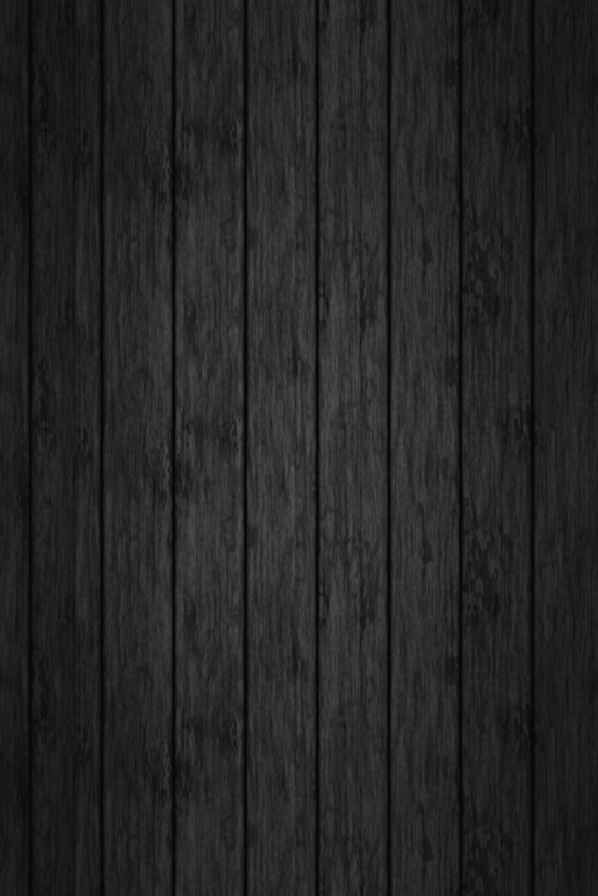
Give the GLSL for this texture, as a WebGL 1 fragment shader.

```glsl
precision highp float;
uniform vec2 u_resolution;

const float TAU = 6.28319;
const float PLANKS = 8.0;
const float PLANK_WIDTH = 0.12;
const float FIRST_GAP = 0.0505;
const float GRAIN_REPEATS = 3.0;
const vec3 GAP_COLOR = vec3(0.03);

float hash(vec2 p) {
  return fract(sin(dot(p, vec2(127.1, 311.7))) * 43758.5);
}

// Value noise that wraps after a whole number of cells per unit
float wrapNoise(vec2 p, vec2 cells, float seed) {
  p *= cells;
  vec2 i = floor(p);
  vec2 f = p - i;
  f = f * f * (3.0 - 2.0 * f);
  vec2 a = mod(i, cells) + seed;
  vec2 b = mod(i + 1.0, cells) + seed;
  return mix(mix(hash(a), hash(vec2(b.x, a.y)), f.x),
             mix(hash(vec2(a.x, b.y)), hash(b), f.x), f.y);
}

// Plank index, distance from its left gap, and its width;
// the last plank takes up the remaining space across the edge
vec3 plankAt(float x) {
  float s = fract(x - FIRST_GAP);
  float id = min(floor(s / PLANK_WIDTH), PLANKS - 1.0);
  float lastWidth = 1.0 - (PLANKS - 1.0) * PLANK_WIDTH;
  float width = id < PLANKS - 1.5 ? PLANK_WIDTH : lastWidth;
  return vec3(id, s - id * PLANK_WIDTH, width);
}

// Thin continuous lines where a stretched noise crosses its middle value
float grainLines(vec2 p, vec2 cells, float width, float seed) {
  float line = abs(wrapNoise(p, cells, seed) - 0.5);
  return 1.0 - smoothstep(0.25 * width, width, line);
}

// Streaks, long fibres and short pores, centred on zero
float woodGrain(vec2 p) {
  float streaks = wrapNoise(p, vec2(50.0, 2.0), 3.0) - 0.5;
  float fibres = wrapNoise(p, vec2(190.0, 4.0), 17.0) - 0.5;
  float strands = wrapNoise(p, vec2(330.0, 16.0), 29.0) - 0.5;
  float specks = wrapNoise(p, vec2(320.0, 85.0), 37.0) - 0.5;
  return 0.16 * streaks + 0.36 * fibres + 0.36 * strands + 0.26 * specks;
}

// Dark fissures: long ones throughout, shorter ones in broken groups
float fissures(vec2 p) {
  float longLines = grainLines(p, vec2(64.0, 3.0), 0.11, 47.0);
  float shortLines = grainLines(p, vec2(110.0, 11.0), 0.14, 59.0);
  float groups = smoothstep(0.4, 0.7, wrapNoise(p, vec2(34.0, 7.0), 49.0));
  float fade = 0.35 + 0.65 * wrapNoise(p, vec2(40.0, 9.0), 67.0);
  return max(longLines * fade, 0.9 * shortLines * groups);
}

// Narrow torn flakes gathered in a few worn patches near plank edges
float wornFlakes(vec2 p, float edge) {
  float patches = wrapNoise(p, vec2(28.0, 5.0), 53.0);
  patches += 0.15 * (1.0 - smoothstep(0.0, 0.035, edge));
  float flakes = 0.5 * wrapNoise(p, vec2(130.0, 15.0), 61.0)
               + 0.5 * wrapNoise(p, vec2(240.0, 48.0), 71.0);
  return smoothstep(0.7, 0.95, patches) * smoothstep(0.46, 0.58, flakes);
}

// Pale scuffs, long and narrow
float paleScuffs(vec2 p) {
  float scuffs = 0.7 * wrapNoise(p, vec2(90.0, 5.0), 83.0)
               + 0.3 * wrapNoise(p, vec2(200.0, 20.0), 97.0);
  return smoothstep(0.64, 0.76, scuffs);
}

// Light pooled in the middle, falling off smoothly to every edge
float lightLevel(vec2 uv) {
  vec2 c = 0.5 - 0.5 * cos(TAU * uv);
  return 0.1 + 0.075 * c.x + 0.032 * c.y + 0.03 * c.x * c.y;
}

void main() {
  vec2 uv = gl_FragCoord.xy / u_resolution;
  vec3 plank = plankAt(uv.x);
  float edge = min(plank.y, plank.z - plank.y);
  float variety = hash(vec2(plank.x, 5.0));

  // Grain coordinates, shifted per plank and gently bent
  vec2 p = vec2(uv.x, uv.y * GRAIN_REPEATS + variety);
  p.x += 0.006 * (wrapNoise(p, vec2(18.0, 4.0), 7.0) - 0.5);
  p.x += 0.002 * (wrapNoise(p, vec2(50.0, 20.0), 13.0) - 0.5);

  // Wood surface
  float tone = 1.02 + woodGrain(p);
  tone *= 0.97 + 0.06 * hash(vec2(plank.x, 9.0));
  tone *= 1.0 - 0.24 * fissures(p);
  tone *= 1.0 - 0.36 * wornFlakes(p, edge);
  tone += 0.12 * paleScuffs(p);

  // Faint split along the first and fifth planks
  float splitPlank = 1.0 - step(0.5, mod(plank.x, 4.0));
  float split = 1.0 - smoothstep(0.0008, 0.0035, abs(plank.y - 0.073));
  tone *= 1.0 - 0.25 * split * splitPlank;

  // Bevel: soft shadow by both edges, thin highlight on the left one
  tone *= mix(0.7, 1.0, smoothstep(0.002, 0.01, edge));
  tone += 0.1 * (1.0 - smoothstep(0.0, 0.003, abs(plank.y - 0.0075)));

  // Gap between planks, a little uneven
  float wobble = 0.0012 * (wrapNoise(p, vec2(30.0, 26.0), 11.0) - 0.5);
  float wood = smoothstep(0.0008, 0.004, edge + wobble);
  vec3 color = mix(GAP_COLOR, vec3(lightLevel(uv) * tone), wood);
  gl_FragColor = vec4(color, 1.0);
}
```
